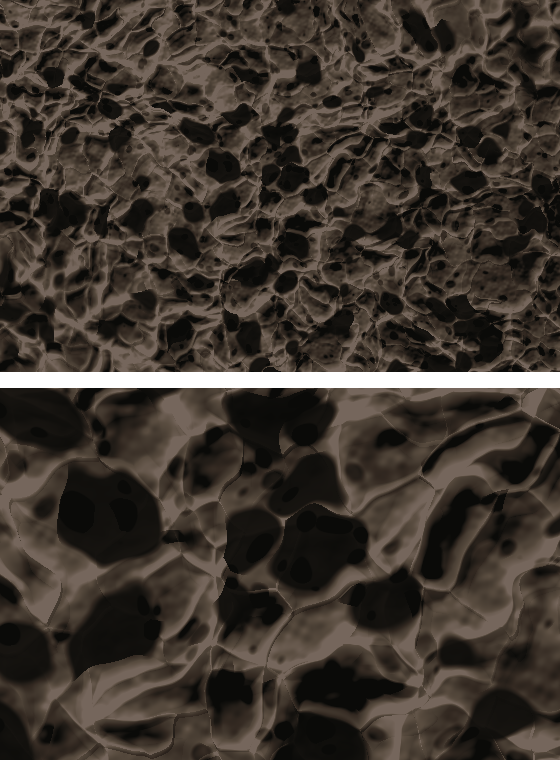
Top, the full canvas; bottom, a detail of the centre.
Give the GLSL for this texture, as a Shadertoy shader.

```glsl
const float BOWL_SCALE = 7.0;     // cells per canvas height
const float DENT_SCALE = 17.0;
const float HOLE_SCALE = 13.0;
const float PIT_SCALE = 40.0;
const float WARP = 0.13;          // large bending of the cell walls
const float FRAY = 0.022;         // small raggedness of the cell walls
const float GRAIN_SCALE = 32.0;
const float GRAIN_DEPTH = 0.42;
const float BASE_TONE = 0.87;
const float HEIGHT_TONE = 0.95;
const float SLOPE_TONE = 0.015;
const float SHADOW_TONE = 0.34;
const vec2 LIGHT_DIR = vec2(-0.35, 0.94);

const vec3 ROCK[6] = vec3[6](
    vec3(0.04, 0.04, 0.032), vec3(0.13, 0.11, 0.09), vec3(0.20, 0.16, 0.13),
    vec3(0.27, 0.23, 0.19), vec3(0.35, 0.30, 0.25), vec3(0.46, 0.40, 0.36));

vec2 hash2(vec2 p) {
    return fract(sin(vec2(dot(p, vec2(127.1, 311.7)), dot(p, vec2(269.5, 183.3)))) * 43758.5453);
}

float noise(vec2 p) {
    vec2 i = floor(p), f = fract(p);
    f = f * f * (3.0 - 2.0 * f);
    return mix(mix(hash2(i).x, hash2(i + vec2(1, 0)).x, f.x),
               mix(hash2(i + vec2(0, 1)).x, hash2(i + vec2(1, 1)).x, f.x), f.y);
}

float fbm(vec2 p) {
    float sum = 0.0, amp = 0.5;
    for (int i = 0; i < 3; i++) {
        sum += amp * noise(p);
        p = mat2(1.6, 1.2, -1.2, 1.6) * p + 7.3;
        amp *= 0.5;
    }
    return sum / 0.875;
}

// x: distance to the nearest centre, y: distance to the wall, z: cell id
vec3 cells(vec2 p) {
    vec2 i = floor(p), f = fract(p);
    float near = 8.0, next = 8.0, id = 0.0;
    for (int y = -1; y <= 1; y++)
    for (int x = -1; x <= 1; x++) {
        vec2 g = vec2(x, y);
        float d = length(g + hash2(i + g) - f);
        if (d < near) {
            next = near;
            near = d;
            id = hash2(i + g + 51.7).y;
        } else next = min(next, d);
    }
    return vec3(near, next - near, id);
}

vec2 bend(vec2 p) {
    vec2 broad = vec2(fbm(p * 5.0), fbm(p * 5.0 + 17.0)) - 0.5;
    vec2 fine = vec2(noise(p * 32.0), noise(p * 32.0 + 9.0)) - 0.5;
    return p + WARP * broad + FRAY * fine;
}

// Bowls with raised lips, smaller dents and rough grain
float relief(vec2 p, float blur) {
    vec2 q = bend(p);
    vec3 big = cells(q * BOWL_SCALE);
    vec3 mid = cells(q * DENT_SCALE + 3.0);
    float bowl = smoothstep(0.0, 0.5, big.y) * mix(0.3, 1.0, big.z);
    float dent = smoothstep(0.0, 0.45, mid.y) * mid.z;
    float lip = exp(-big.y * mix(17.0, 8.0, blur)) * noise(p * 9.0 + 4.0);
    lip += 0.5 * exp(-mid.y * mix(12.0, 6.0, blur)) * mid.z;
    float grain = (fbm(p * GRAIN_SCALE) - 0.5) * mix(1.0, 0.3, blur);
    return 0.28 * lip - 0.5 * bowl - 0.3 * dent + GRAIN_DEPTH * grain;
}

// Round openings of varied size; only the cells above the threshold have one
float openings(vec2 p, float threshold, float radius, float soft) {
    vec3 c = cells(p);
    float r = radius * smoothstep(threshold, 1.0, c.z);
    return (1.0 - smoothstep(r - soft, r + soft, c.x)) * smoothstep(0.0, 0.12, r);
}

vec3 rockColour(float tone) {
    float t = clamp(tone, 0.0, 1.0) * 5.0;
    int i = int(min(t, 4.0));
    return mix(ROCK[i], ROCK[i + 1], t - float(i));
}

void mainImage(out vec4 fragColor, in vec2 fragCoord) {
    vec2 p = fragCoord / iResolution.y;
    vec2 uv = fragCoord / iResolution.xy;

    // Lens blur in the lower left and upper right corners
    float blur = max(1.0 - smoothstep(0.1, 0.55, length(uv * vec2(1.0, 0.9))),
                     1.0 - smoothstep(0.08, 0.4, length(1.0 - uv)));

    // Light from above, with broad shadow under the upper walls
    float h = relief(p, blur);
    float step1 = mix(0.004, 0.012, blur);
    float slope = (h - relief(p + LIGHT_DIR * step1, blur)) / step1;
    float shadow = smoothstep(0.0, 0.5, relief(p + LIGHT_DIR * 0.024, blur) - h);
    float tone = BASE_TONE + HEIGHT_TONE * h - SHADOW_TONE * shadow;
    tone += clamp(slope * SLOPE_TONE, -0.28, 0.24);

    // Uneven light across the slab
    tone += 0.4 * (fbm(p * 2.6 + 31.0) - 0.5) + 0.12 * (0.45 - uv.x);

    // Deep holes and pinpricks
    vec2 q = bend(p);
    float hole = openings(q * HOLE_SCALE + 40.0, 0.4, 0.5, mix(0.06, 0.16, blur));
    float pit = openings(mix(p, q, 0.6) * PIT_SCALE + 11.0, 0.6, 0.45, 0.12);
    tone = mix(tone, 0.02, hole * 0.92);
    tone -= 0.45 * pit * (1.0 - 0.8 * blur);

    fragColor = vec4(rockColour(tone), 1.0);
}
```
